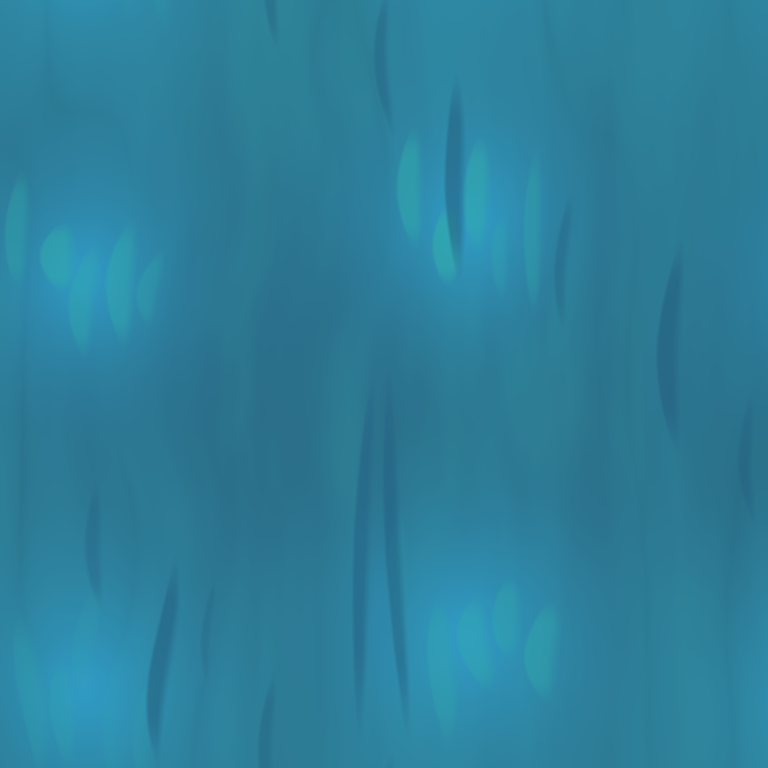
This texture is drawn by a WebGL 2 fragment shader. Its source:

```glsl
#version 300 es
precision highp float;
// Deep teal water: soft blue glows on a loose lattice under upright veils.
// Stretched noise makes the veils; tapered, swaying streaks add green
// shards beside the glows and thin dark furrows between them.

uniform vec2 u_resolution;
out vec4 fragColor;

float hash(vec2 p) {
    vec3 q = fract(vec3(p.xyx) * 0.1031);
    q += dot(q, q.yzx + 33.33);
    return fract((q.x + q.y) * q.z);
}

float noise(vec2 p) {
    vec2 i = floor(p), f = p - i;
    f = f * f * f * (f * (f * 6.0 - 15.0) + 10.0);
    return mix(mix(hash(i), hash(i + vec2(1, 0)), f.x),
               mix(hash(i + vec2(0, 1)), hash(i + vec2(1, 1)), f.x), f.y);
}

float fbm(vec2 p) {
    float sum = 0.0, gain = 0.53;
    for (int i = 0; i < 4; i++) {
        sum += gain * noise(p);
        p = p * 1.9 + 17.3;
        gain *= 0.5;
    }
    return sum;
}

// Shortest offset on a canvas that wraps at its borders.
vec2 wrapped(vec2 d) {
    return fract(d + 0.5) - 0.5;
}

// Upright tapered streak: crisp on its left side, soft on its right.
float streak(vec2 d, vec2 halfSize, float sway) {
    float t = d.y / halfSize.y;
    d.x += sway * sin(t * 2.4 + sway * 300.0);
    float width = halfSize.x * max(1.0 - t * t, 0.0);
    float left = smoothstep(-width - 0.002, -width + 0.004, d.x);
    float right = 1.0 - smoothstep(width * 0.2, width + 0.004, d.x);
    return left * right * (1.0 - smoothstep(0.45, 1.0, abs(t)));
}

void main() {
    vec2 p = gl_FragCoord.xy / u_resolution;
    vec2 warp = vec2(noise(p * vec2(5.0, 4.0)), noise(p * 3.0 + 40.0)) - 0.5;
    vec2 flow = p + warp * vec2(0.05, 0.12);

    // Water body with broad tone changes and fine upright veils
    float broad = fbm(p * vec2(3.0, 2.2) + 5.0);
    float veil = fbm(flow * vec2(15.0, 2.4) + 9.0);
    float depth = 0.5 + 0.5 * cos((p.y - 0.02) * 6.2832);
    float tone = 0.4 * broad + 0.35 * veil + 0.3 * depth;
    vec3 color = mix(vec3(0.165, 0.415, 0.52), vec3(0.18, 0.515, 0.605),
                     smoothstep(0.12, 0.88, tone));
    float greenVeil = smoothstep(0.5, 0.78, fbm(flow * vec2(11.0, 2.0) + 61.0));
    color = mix(color, vec3(0.18, 0.53, 0.58), 0.38 * greenVeil);

    // Faint dark creases along the contours of the flow
    float crease = 1.0 - abs(2.0 * noise(flow * vec2(9.0, 1.7) + 23.0) - 1.0);
    color *= 1.0 - 0.06 * pow(crease, 7.0) * smoothstep(0.35, 0.65, broad);

    // Blue glows, each with a cluster of green shards
    float shards = 0.0;
    for (int g = 0; g < 4; g++) {
        float id = float(g);
        vec2 cell = vec2(g % 2, g / 2);
        vec2 center = vec2(0.11, 0.10) + cell * vec2(0.5, 0.54);
        center.y += 0.07 * cell.x;
        vec2 d = wrapped(p - center);
        float radius = length(d * vec2(1.0, 0.92));
        float glow = exp(-pow(radius / 0.118, 1.45));
        color = mix(color, vec3(0.19, 0.62, 0.79), 0.88 * glow);

        for (int i = 0; i < 5; i++) {
            vec2 seed = vec2(id * 7.0 + 3.0, float(i) * 5.0 + 11.0);
            float size = hash(seed);
            vec2 offset = vec2((float(i) - 2.0) * 0.043 + 0.02 * size,
                               0.13 * (hash(seed + 31.0) - 0.5));
            vec2 halfSize = vec2(0.011 + 0.013 * size,
                                 0.05 + 0.075 * hash(seed + 57.0));
            float sway = 0.016 * (hash(seed + 83.0) - 0.5);
            float strength = (0.3 + 0.17 * id) * (0.35 + 0.65 * size);
            vec2 bent = d - offset + warp * vec2(0.03, 0.0);
            shards = max(shards, strength * streak(bent, halfSize, sway));
        }
    }
    color = mix(color, vec3(0.19, 0.68, 0.67), 0.85 * shards);

    // Scattered thin dark streaks
    for (int i = 0; i < 9; i++) {
        float id = float(i);
        vec2 center = vec2(fract(0.27 + id * 0.618), fract(0.18 + id * 0.37));
        float size = hash(vec2(id, 71.0));
        vec2 d = wrapped(p - center) + warp * vec2(0.03, 0.0);
        float dark = streak(d, vec2(0.006 + 0.009 * size, 0.07 + 0.09 * size), 0.006);
        color = mix(color, vec3(0.14, 0.37, 0.50), (0.25 + 0.35 * size) * dark);
    }

    // Long paired furrow, spreading towards its foot
    vec2 d = p - vec2(0.495, 0.28);
    float spread = 0.021 - 0.045 * d.y;
    float channel = exp(-pow(d.x / 0.017, 2.0)) * exp(-pow((d.y + 0.1) / 0.09, 2.0));
    color = mix(color, vec3(0.18, 0.53, 0.69), 0.5 * channel);
    for (int side = -1; side <= 1; side += 2) {
        vec2 q = d - vec2(float(side) * spread, 0.0);
        float dark = streak(q, vec2(0.011, 0.27), 0.004);
        color = mix(color, vec3(0.14, 0.38, 0.52), 0.55 * dark);
    }
    fragColor = vec4(color, 1.0);
}
```
